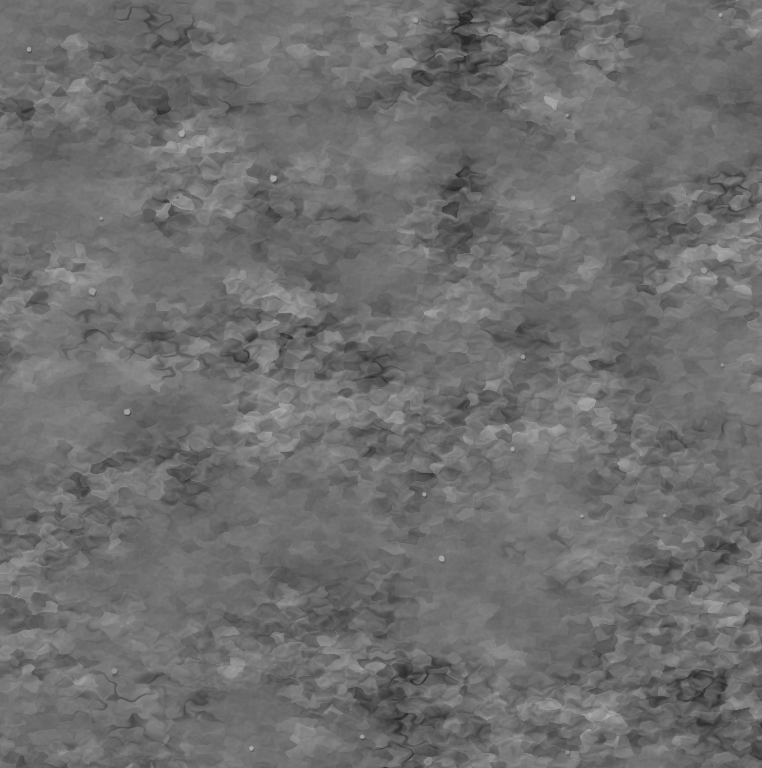
Write a Shadertoy shader that draws this texture.

```glsl
// Weathered grey stone: smooth stains, crumbly flaked patches, dark crevices and pale grit.

const float BASE_GREY       = 0.435;
const float STAIN_CONTRAST  = 0.085;
const float PATCH_CONTRAST  = 0.14;
const float FLAKE_CONTRAST  = 0.16;
const float FACET_CONTRAST  = 0.055;
const float RELIEF_CONTRAST = 0.11;
const float CREVICE_DEPTH   = 0.13;
const float PALE_LIFT       = 0.10;
const float GRIT_GREY       = 0.62;
const float GRIT_CELLS      = 10.0;
const float FACET_CELLS     = 88.0;
const float FACET_SHARPNESS = 20.0;
const vec2  GRAIN_STRETCH   = vec2(0.78, 1.12);  // features run slightly wider than tall
const float TAU             = 6.2831853;

float hash(vec2 p) {
    vec3 q = fract(p.xyx * 0.1031);
    q += dot(q, q.yzx + 33.33);
    return fract((q.x + q.y) * q.z);
}

vec2 hash2(vec2 p) {
    return vec2(hash(p), hash(p + 57.3));
}

// Gradient noise, centred on zero
float cornerSlope(vec2 corner, vec2 offset) {
    float angle = TAU * hash(corner);
    return dot(vec2(cos(angle), sin(angle)), offset);
}

float noise(vec2 p) {
    vec2 i = floor(p), f = fract(p);
    vec2 u = f * f * f * (f * (f * 6.0 - 15.0) + 10.0);
    vec2 e = vec2(0.0, 1.0);
    return mix(mix(cornerSlope(i, f), cornerSlope(i + e.yx, f - e.yx), u.x),
               mix(cornerSlope(i + e.xy, f - e.xy), cornerSlope(i + e.yy, f - e.yy), u.x), u.y);
}

float fbm(vec2 p, int octaves) {
    float sum = 0.0, amplitude = 1.0;
    for (int i = 0; i < octaves; i++) {
        sum += amplitude * noise(p);
        p = mat2(1.6, 1.2, -1.2, 1.6) * p + 17.7;
        amplitude *= 0.55;
    }
    return sum;
}

// Soft-edged flat facets: xy = facet centre, z = random value of the facet
vec3 facet(vec2 p) {
    vec2 cell = floor(p);
    vec4 sum = vec4(0.0);
    for (int y = -1; y <= 1; y++)
    for (int x = -1; x <= 1; x++) {
        vec2 id = cell + vec2(x, y);
        vec2 centre = id + hash2(id);
        vec2 d = p - centre;
        float weight = exp(-FACET_SHARPNESS * dot(d, d));
        sum += weight * vec4(centre, hash(id + 9.1), 1.0);
    }
    return sum.xyz / max(sum.w, 1e-12);
}

// Sparse round grains: x = coverage, y = brightness variation
vec2 grit(vec2 p, float pixel) {
    vec2 id = floor(p * GRIT_CELLS);
    vec2 centre = (id + 0.15 + 0.7 * hash2(id + 3.7)) / GRIT_CELLS;
    float radius = mix(0.0022, 0.0062, pow(hash(id + 21.0), 3.0));
    vec2 d = p - centre;
    float dist = length(d) * (1.0 + 0.5 * noise(d * 160.0 + id));
    float present = step(hash(id + 40.0), 0.27);
    return vec2(present * (1.0 - smoothstep(radius - pixel, radius + pixel, dist)), hash(id + 5.0));
}

void mainImage(out vec4 fragColor, in vec2 fragCoord) {
    vec2 p = fragCoord / iResolution.y;
    float pixel = 1.0 / iResolution.y;
    vec2 grain = p * GRAIN_STRETCH;

    // Ragged domain, broken into small flat facets
    vec2 warp = vec2(noise(grain * 70.0), noise(grain * 70.0 + 31.0));
    vec2 ragged = grain + 0.009 * warp;
    vec3 flake = facet(ragged * FACET_CELLS);
    vec2 flat_ = mix(ragged, flake.xy / FACET_CELLS, 0.85);

    // Where the surface is crumbly rather than smooth
    float rough = smoothstep(-0.35, 0.4, fbm(grain * 5.0 + 11.0, 4));
    float crumble = mix(0.3, 1.15, rough);

    // Broad stains, mid-size patches and small flakes
    float grey = BASE_GREY;
    grey += STAIN_CONTRAST * fbm(grain * 4.5 + 3.0, 4);
    grey += PATCH_CONTRAST * crumble * fbm(flat_ * 16.0 + 50.0, 3);
    grey += FLAKE_CONTRAST * crumble * noise(flat_ * 58.0 + 80.0);
    grey += FACET_CONTRAST * crumble * (flake.z - 0.5);

    // Relief lit from above
    vec2 lightStep = vec2(-0.002, 0.005);
    float relief = fbm(ragged * 48.0, 3) - fbm((ragged + lightStep) * 48.0, 3);
    grey += RELIEF_CONTRAST * crumble * relief;

    // Pale worn scabs
    float scab = fbm(flat_ * 11.0 + 120.0, 4);
    grey += PALE_LIFT * smoothstep(0.3, 0.62, scab) * mix(0.5, 1.0, rough);

    // Dark pitted clusters with curling crevices
    float cluster = smoothstep(0.12, 0.6, fbm(grain * 6.0 + 200.0, 4));
    float curl = abs(noise(ragged * 30.0 + 7.0) + 0.35 * noise(ragged * 75.0));
    float crevice = 1.0 - smoothstep(0.02, 0.16, curl);
    float pit = smoothstep(0.12, 0.45, noise(flat_ * 42.0 + 300.0));
    grey -= CREVICE_DEPTH * (cluster * (0.2 + crevice) + 0.55 * pit * crumble * (0.25 + cluster));

    // Fine grain and scattered grit with a small shadow beneath
    grey += 0.018 * noise(p * 210.0);
    vec2 shadow = grit(p + vec2(-0.001, 0.002), pixel);
    grey -= 0.12 * shadow.x;
    vec2 grains = grit(p, pixel);
    grey = mix(grey, GRIT_GREY + 0.12 * (grains.y - 0.5), grains.x);

    fragColor = vec4(vec3(clamp(grey, 0.17, 0.78)), 1.0);
}
```
